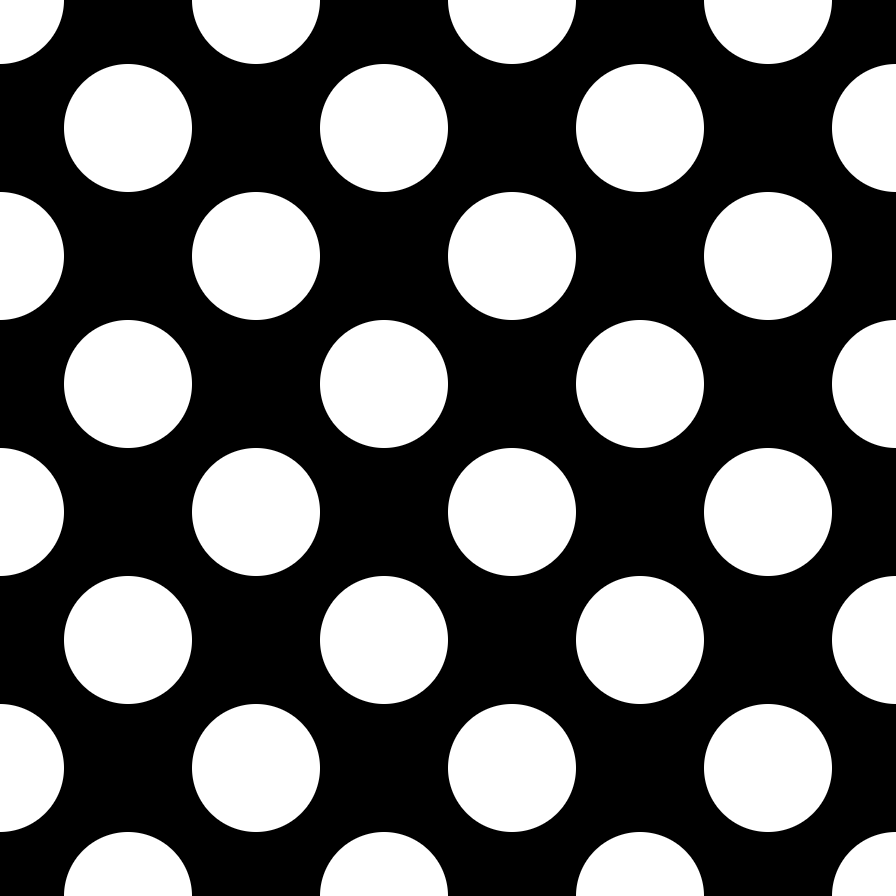
This pattern is drawn by a WebGL 1 fragment shader. Its source:

```glsl
precision highp float;
// Staggered white polka dots on black, 3.5 repeats across and down.
// Each square cell holds a dot at its corners and one at its centre;
// a distance function to the nearest dot gives the smoothed edge.

uniform vec2 u_resolution;

const float REPEATS = 3.5;
const float DOT_RADIUS = 0.25; // in cell widths
const vec3 GROUND_COLOR = vec3(0.0);
const vec3 DOT_COLOR = vec3(1.0);

// Distance to the nearest point of the integer grid
float gridPointDistance(vec2 p) {
  return length(fract(p + 0.5) - 0.5);
}

// Signed distance to two dot grids offset by half a cell
float staggeredDots(vec2 p, float radius) {
  return min(gridPointDistance(p), gridPointDistance(p + 0.5)) - radius;
}

// Coverage of a shape, blended over one pixel
float coverage(float dist, float pixelSize) {
  return clamp(0.5 - dist / pixelSize, 0.0, 1.0);
}

void main() {
  // Cells start at the upper left corner of the canvas
  vec2 uv = gl_FragCoord.xy / u_resolution;
  vec2 cell = vec2(uv.x, 1.0 - uv.y) * REPEATS;
  float pixelSize = REPEATS / min(u_resolution.x, u_resolution.y);

  float dots = coverage(staggeredDots(cell, DOT_RADIUS), pixelSize);
  gl_FragColor = vec4(mix(GROUND_COLOR, DOT_COLOR, dots), 1.0);
}
```
